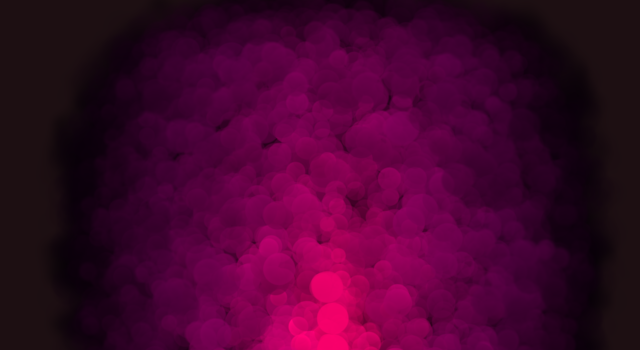
This background is drawn by a WebGL 1 fragment shader. Its source:

```glsl
precision highp float;

uniform vec2 u_resolution;

const vec3 BACKDROP = vec3(0.112, 0.058, 0.070);
const vec3 HOT      = vec3(0.98, 0.00, 0.42);
const vec3 ROSE     = vec3(0.66, 0.00, 0.37);
const vec3 MAGENTA  = vec3(0.44, 0.00, 0.30);
const vec3 PLUM     = vec3(0.28, 0.00, 0.22);
const vec3 INK      = vec3(0.05, 0.00, 0.05);

const float SOURCE_X = 0.52;               // share of the canvas width
const vec2 HEAT_SCALE = vec2(1.6, 0.75);   // cooling across and upwards
const float HEAT_JITTER = 0.16;
const vec2 CLOUD_CENTER = vec2(0.0, 0.33);
const vec2 CLOUD_SIZE = vec2(0.77, 0.69);
const float CELL = 0.085;
const float MIN_RADIUS = 0.022;
const float MAX_RADIUS = 0.048;
const float PUFF_ALPHA = 0.72;
const int LAYERS = 10;
const int STREAM_PUFFS = 5;
const float STREAM_STEP = 0.09;
const float STREAM_SWAY = 0.016;

float hash(vec2 p) {
  return fract(sin(dot(p, vec2(127.1, 311.7))) * 43758.55);
}

vec2 hash2(vec2 p) {
  return vec2(hash(p), hash(p + 37.4));
}

float noise(vec2 p) {
  vec2 i = floor(p), f = fract(p);
  f = f * f * (3.0 - 2.0 * f);
  return mix(mix(hash(i), hash(i + vec2(1.0, 0.0)), f.x),
             mix(hash(i + vec2(0.0, 1.0)), hash(i + 1.0), f.x), f.y);
}

// Distance from the source, stretched so that heat rises
float coolness(vec2 p) {
  return length(p * HEAT_SCALE);
}

// Rounded box-like outline, 1.0 at the rim of the cloud
float cloudRim(vec2 p) {
  vec2 q = abs(p - CLOUD_CENTER) / CLOUD_SIZE;
  return pow(dot(q * q, q), 1.0 / 3.0);
}

vec3 heatColor(float cool, float rim) {
  vec3 color = mix(HOT, ROSE, smoothstep(0.04, 0.30, cool));
  color = mix(color, MAGENTA, smoothstep(0.25, 0.58, cool));
  color = mix(color, PLUM, smoothstep(0.52, 0.88, cool));
  return mix(color, INK, smoothstep(0.80, 1.25, max(cool, rim * 1.12)));
}

float disc(vec2 offset, float radius, float softness) {
  float blur = max(softness, 1.0 / u_resolution.y);
  return 1.0 - smoothstep(radius - blur, radius + blur, length(offset));
}

// One layer of jittered puffs, painted over the colour below
vec3 paintLayer(vec3 color, vec2 p, float layer) {
  vec2 shift = hash2(vec2(layer, 5.3)) * 7.0;
  vec2 home = floor(p / CELL + shift);
  for (int y = -1; y <= 1; y++) {
    for (int x = -1; x <= 1; x++) {
      vec2 id = home + vec2(float(x), float(y));
      vec2 seed = id + layer * 19.7;
      vec2 center = (id + hash2(seed) - shift) * CELL;
      vec2 traits = hash2(seed + 71.3);
      vec2 offset = p - center;
      float radius = mix(MIN_RADIUS, MAX_RADIUS, traits.x);
      float cool = coolness(center);
      float rim = cloudRim(center);
      float softness = mix(0.001, 0.010, smoothstep(0.25, 1.0, cool) * traits.y);
      float cover = disc(offset, radius, softness);
      float alpha = PUFF_ALPHA * mix(0.25, 1.0, traits.y);
      alpha *= 1.0 - smoothstep(0.82, 1.06, rim);
      // Lit from above, with shaded lower edges and a faint bright outline
      vec2 local = offset / radius;
      float light = mix(0.78, 1.14, noise(center * 11.0 + 3.0));
      light += 0.24 * (hash(seed + 13.1) - 0.5) + 0.13 * local.y;
      light += 0.06 * smoothstep(0.6, 1.0, length(local));
      float heat = max(cool + HEAT_JITTER * (traits.x - 0.5), 0.0);
      color = mix(color, heatColor(heat, rim) * light, cover * alpha);
    }
  }
  return color;
}

// Bright column of puffs leaving the source
vec3 paintStream(vec3 color, vec2 p) {
  for (int i = STREAM_PUFFS - 1; i >= 0; i--) {
    float n = float(i);
    float side = 1.0 - 2.0 * mod(n, 2.0);
    vec2 center = vec2(-STREAM_SWAY * side * step(1.5, n), STREAM_STEP * n);
    float radius = mix(0.045, 0.021, step(2.5, n));
    float cover = disc(p - center, radius, 0.002);
    vec3 glow = heatColor(coolness(center) * 0.8, 0.0);
    color = mix(color, glow, cover * mix(0.9, 0.6, n / 4.0));
  }
  return color;
}

void main() {
  vec2 p = (gl_FragCoord.xy - vec2(SOURCE_X * u_resolution.x, 0.0)) / u_resolution.y;

  // Dark smoke below the puffs
  float rim = cloudRim(p);
  float ragged = rim + 0.10 * (noise(p * 14.0) - 0.5);
  float body = 1.0 - smoothstep(0.92, 1.07, ragged);
  vec3 color = mix(BACKDROP, heatColor(coolness(p), rim) * 0.35, body);

  for (int i = 0; i < LAYERS; i++) {
    color = paintLayer(color, p, float(i) + 1.0);
  }
  color = paintStream(color, p);

  gl_FragColor = vec4(color, 1.0);
}
```
